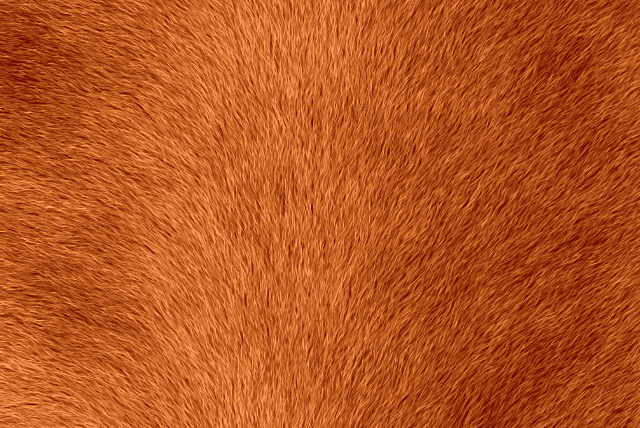
Reproduce this texture procedurally as a WebGL 2 fragment shader.

```glsl
#version 300 es
precision highp float;
// Short chestnut fur whose lie turns from flat on the left to a steep diagonal
// on the right. Gradient noise is averaged along the lie of the hair; two fine
// layers overlap crisply, over dark partings, tufts and broad light and shadow.

#define HAIR_FREQ 245.0     // hairs per canvas height
#define HAIR_LENGTH 0.026
#define HAIR_CONTRAST 0.66
#define HAIR_CROSSING 0.16  // radians between the overlapping layers
#define PARTING_FREQ 135.0
#define PARTING_LENGTH 0.034
#define PARTING_CONTRAST 0.38
#define TUFT_FREQ 36.0
#define TUFT_LENGTH 0.08
#define TUFT_CONTRAST 0.18
#define LIE_JITTER 0.32     // radians of local disorder
#define SHADE_CONTRAST 0.70

uniform vec2 u_resolution;
out vec4 fragColor;

float hash(vec2 cell) {
    vec3 q = fract(cell.xyx * vec3(0.1031, 0.1030, 0.0973));
    q += dot(q, q.yzx + 33.33);
    return fract((q.x + q.y) * q.z);
}

// Contribution of one lattice corner: a unit gradient at a hashed angle
float corner(vec2 cell, vec2 offset) {
    float a = 6.2832 * hash(cell);
    return dot(vec2(cos(a), sin(a)), offset);
}

float gradientNoise(vec2 p) {
    vec2 i = floor(p), f = p - i;
    vec2 w = f * f * f * (f * (f * 6.0 - 15.0) + 10.0);
    vec2 e = vec2(1.0, 0.0);
    float low = mix(corner(i, f), corner(i + e, f - e), w.x);
    float high = mix(corner(i + e.yx, f - e.yx), corner(i + e.xx, f - e.xx), w.x);
    return mix(low, high, w.y);
}

// Noise smeared along an angle, scaled to about unit deviation
float combed(vec2 p, float angle, float freq, float len) {
    const int TAPS = 13;
    vec2 stride = 0.5 * len * vec2(cos(angle), sin(angle));
    float sum = 0.0, total = 0.0;
    for (int i = 0; i < TAPS; i++) {
        float t = 2.0 * (float(i) + 0.5) / float(TAPS) - 1.0;
        float weight = 1.0 - t * t;
        sum += weight * gradientNoise((p + stride * t) * freq + freq);
        total += weight;
    }
    return sum / total * 5.3 * sqrt(len * freq);
}

// Two fine layers, the lighter hair lying on top; recentred to unit deviation
float hairs(vec2 p, float angle) {
    float under = combed(p, angle - HAIR_CROSSING, HAIR_FREQ, HAIR_LENGTH);
    float over = combed(p + 5.0, angle + HAIR_CROSSING, HAIR_FREQ, HAIR_LENGTH);
    return (max(under, over) - 0.56) / 0.83;
}

// Coarser locks whose dark side is sharpened into sparse gaps
float partings(vec2 p, float angle) {
    float lock = combed(p, angle, PARTING_FREQ, PARTING_LENGTH);
    return lock - 0.28 * (lock * lock - 1.0);
}

float bell(float x, float width) {
    return exp(-x * x / (width * width));
}

// Signed distance across the body from the lit ridge
float acrossRidge(vec2 p) {
    return p.x - 0.53 - 0.13 * p.y + 0.06 * gradientNoise(p * 2.5 + 7.0);
}

float hairAngle(vec2 p) {
    float s = acrossRidge(p);
    float turn = mix(2.8, 1.9, smoothstep(-0.25, 0.25, s));
    float angle = 1.80 - 1.22 * tanh(turn * s);
    angle += LIE_JITTER * gradientNoise(p * 9.0 + 31.0);
    return angle + LIE_JITTER * gradientNoise(p * 30.0 + 53.0);
}

// Broad light and shadow of the body under the coat
float bodyShade(vec2 p) {
    float s = acrossRidge(p);
    float shade = 0.15 + 0.9 * bell(s + 0.02, 0.31) - 1.3 * bell(s - 0.66, 0.32);
    shade -= 1.1 * bell(length((p - vec2(0.21, 0.31)) * vec2(1.0, 1.2)), 0.17);
    shade -= 1.6 * bell(length(p - vec2(0.03, 0.85)), 0.19);
    shade += 0.9 * bell(length(p - vec2(0.0, 0.08)), 0.24);
    shade += 0.9 * gradientNoise(p * 4.0 + 3.0);
    return shade + 0.6 * gradientNoise(p * 10.0 + 17.0);
}

// Tone of about unit deviation to coat colour
vec3 coatColor(float tone) {
    float z = clamp(tone, -2.4, 2.3);
    vec3 base = vec3(0.722, 0.338, 0.113) + z * vec3(0.126, 0.123, 0.077);
    return base + z * z * vec3(0.0, 0.0, 0.017);
}

void main() {
    vec2 p = gl_FragCoord.xy / u_resolution.y;
    float angle = hairAngle(p);

    float tone = SHADE_CONTRAST * bodyShade(p);
    tone += HAIR_CONTRAST * hairs(p, angle);
    tone += PARTING_CONTRAST * partings(p, angle);
    tone += TUFT_CONTRAST * combed(p, angle, TUFT_FREQ, TUFT_LENGTH);
    fragColor = vec4(coatColor(tone), 1.0);
}
```
